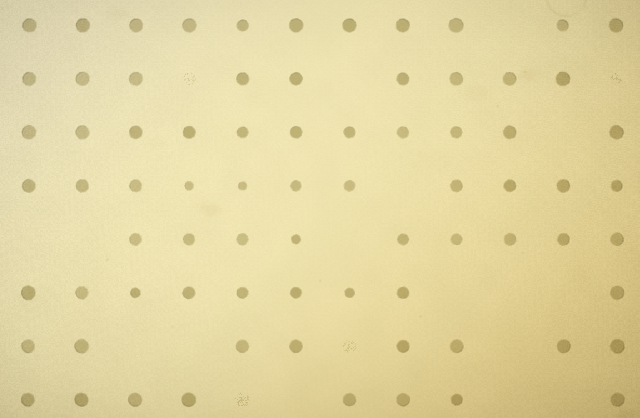
Write a Shadertoy shader that draws this pattern.

```glsl
const vec2 DOT_ORIGIN = vec2(0.0687, 0.0438);
const float DOT_PITCH = 0.1279;
const vec3 STAIN_TINT = vec3(0.91, 0.89, 0.82);

float hash(vec2 p) {
    return fract(sin(dot(p, vec2(127.1, 311.7))) * 43758.545);
}

float valueNoise(vec2 p) {
    vec2 i = floor(p), f = fract(p);
    f = f * f * (3.0 - 2.0 * f);
    return mix(mix(hash(i), hash(i + vec2(1, 0)), f.x),
               mix(hash(i + vec2(0, 1)), hash(i + vec2(1, 1)), f.x), f.y);
}

float disc(float dist, float radius, float blur) {
    return 1.0 - smoothstep(radius - blur, radius + blur, dist);
}

// Cool upper left through cream to gold lower right, darkened at the rim
vec3 agedPaper(vec2 uv) {
    float t = 0.6 * uv.x + 0.4 * (1.0 - uv.y);
    vec3 cool = vec3(0.92, 0.89, 0.75);
    vec3 cream = vec3(0.94, 0.90, 0.70);
    vec3 gold = vec3(0.90, 0.82, 0.55);
    vec3 color = mix(cool, cream, smoothstep(0.0, 0.4, t));
    color = mix(color, gold, smoothstep(0.35, 1.0, t));
    float d = 1.6 * length(uv - vec2(0.45, 0.55));
    return color * (1.0 - vec3(0.10, 0.11, 0.13) * d * d * d);
}

// Faint smudges, tiny specks and one ring cut by the upper edge
float stains(vec2 p, float aspect, float pixel) {
    float amount = 0.0;
    for (float i = 0.0; i < 9.0; i++) {
        vec2 rnd = vec2(hash(vec2(i, 3.7)), hash(vec2(i, 8.3)));
        vec2 q = p - rnd * vec2(aspect, 1.0);
        float blob = length(q * vec2(0.7, 1.1)) + 0.012 * valueNoise(p * 70.0);
        amount += 0.28 * disc(blob, 0.022, 0.012) * hash(vec2(i, 5.1));
        vec2 speck = rnd.yx * vec2(aspect, 1.0);
        amount += 0.5 * disc(length(p - speck), 0.0025, 0.001 + pixel);
    }
    float ring = abs(length(p - vec2(0.885 * aspect, 1.01)) - 0.048);
    return amount + 0.5 * disc(ring, 0.003, 0.003) * valueNoise(p * 40.0);
}

// x: ink coverage, y: shadowed outer rim
vec2 dotInk(vec2 offset, vec2 id, vec2 outward, float pixel) {
    float fate = hash(id + 4.3);
    float present = step(0.155, fate);
    float worn = 1.0 - step(0.19, fate);
    float edge = dot(outward, outward);
    float radius = 0.0133 + 0.0028 * min(edge, 1.2);
    radius += 0.0014 * (hash(id + 9.1) - 0.5);
    radius -= 0.0028 * step(0.9, hash(id + 17.6));

    // Ragged outline, with rubbed gaps in worn dots
    float ragged = valueNoise(offset * 260.0 + id * 13.0) - 0.5;
    float dist = length(offset) + 0.0014 * ragged;
    float blur = 0.0012 + 0.6 * pixel;
    float cover = disc(dist, radius, blur);
    float flakes = smoothstep(0.5, 0.8, valueNoise(offset * 430.0 + id * 7.0));
    cover *= present * mix(1.0, 0.55 * flakes, worn);

    float inner = length(offset + 0.0022 * outward);
    float rim = smoothstep(radius - 0.002, radius + 0.002, inner);
    return cover * vec2(0.8 + 0.3 * hash(id + 2.2), rim);
}

void mainImage(out vec4 fragColor, in vec2 fragCoord) {
    float pixel = 1.0 / iResolution.y;
    float aspect = iResolution.x * pixel;
    vec2 p = fragCoord * pixel;
    vec2 uv = fragCoord / iResolution.xy;

    vec3 color = agedPaper(uv);
    color *= mix(vec3(1.0), STAIN_TINT, stains(p, aspect, pixel));

    // Columns spread slightly toward the bottom
    vec2 q = p;
    float middle = 0.772;
    q.x = middle + (q.x - middle) / (1.0 + 0.006 * (0.5 - p.y));
    vec2 grid = (q - DOT_ORIGIN) / DOT_PITCH;
    vec2 id = floor(grid + 0.5);
    vec2 outward = (id - vec2(5.5, 3.5)) / vec2(5.5, 3.5);
    vec2 ink = dotInk((grid - id) * DOT_PITCH, id, outward, pixel);
    color *= 1.0 - ink.x * vec3(0.19, 0.21, 0.32);
    color *= 1.0 - 0.14 * ink.y;

    // Fine grain, stronger toward the sides
    float grain = hash(floor(p * 334.0)) - 0.5;
    color += grain * mix(0.012, 0.035, abs(2.0 * uv.x - 1.0));
    color += 0.012 * (valueNoise(p * 18.0) - 0.5);
    fragColor = vec4(color, 1.0);
}
```
